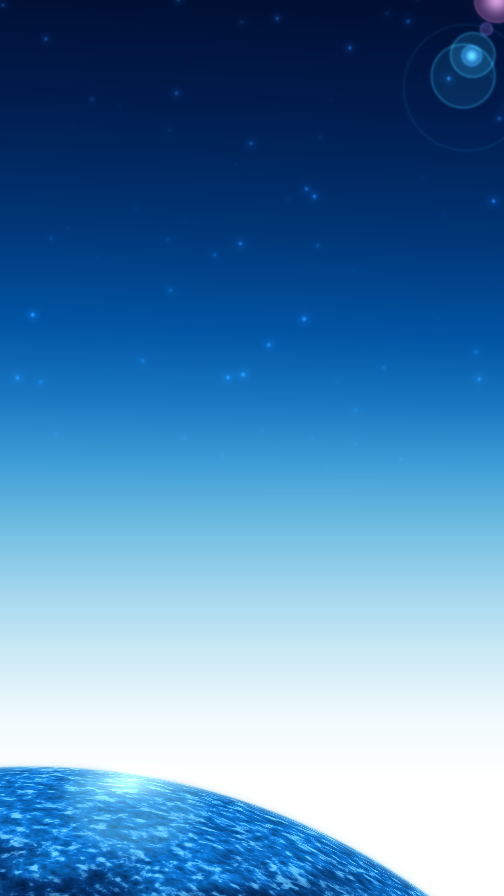
Reproduce this background procedurally as a Shadertoy shader.

```glsl
// Lengths are in canvas widths, y runs from 0 to TALL
const float TALL = 16.0 / 9.0;
const vec2 PLANET_CENTRE = vec2(0.058, -1.097);
const float PLANET_RADIUS = 1.354;
const vec2 GLINT = vec2(0.255, 0.225);
const vec2 SUN = vec2(0.986, 1.778);
const vec3 SEA_DARK = vec3(0.01, 0.13, 0.33);
const vec3 SEA_BLUE = vec3(0.06, 0.48, 0.86);
const vec3 SEA_LIGHT = vec3(0.50, 0.85, 1.0);
const vec3 STAR_TINT = vec3(0.08, 0.26, 0.46);
const vec3 FLARE_TEAL = vec3(0.10, 0.32, 0.36);
const float STAR_CELLS = 13.0;
const float STAR_CHANCE = 0.45;

// Sky colours from the zenith down, and their depths
const int STOPS = 11;
const float DEPTH[STOPS] = float[](0.0, 0.13, 0.26, 0.37, 0.45, 0.52, 0.60, 0.66, 0.74, 0.80, 0.87);
const vec3 SKY[STOPS] = vec3[](
    vec3(0.0, 0.06, 0.20), vec3(0.0, 0.115, 0.31), vec3(0.0, 0.21, 0.46),
    vec3(0.005, 0.33, 0.64), vec3(0.10, 0.47, 0.76), vec3(0.25, 0.62, 0.84),
    vec3(0.47, 0.76, 0.89), vec3(0.64, 0.84, 0.93), vec3(0.82, 0.93, 0.97),
    vec3(0.94, 0.98, 0.99), vec3(1.0));

float hash(vec2 p) {
    vec3 q = fract(p.xyx * 0.1031);
    q += dot(q, q.yzx + 33.33);
    return fract((q.x + q.y) * q.z);
}

float noise(vec2 p) {
    vec2 i = floor(p), f = fract(p);
    f = f * f * (3.0 - 2.0 * f);
    return mix(mix(hash(i), hash(i + vec2(1, 0)), f.x),
               mix(hash(i + vec2(0, 1)), hash(i + vec2(1, 1)), f.x), f.y);
}

float fbm(vec2 p) {
    float sum = 0.0, gain = 0.5;
    for (int i = 0; i < 4; i++) {
        sum += gain * noise(p);
        p = p * 1.93 + 7.3;
        gain *= 0.55;
    }
    return sum;
}

float glow(vec2 offset, float radius) {
    return exp(-dot(offset, offset) / (radius * radius));
}

vec3 skyColour(vec2 p) {
    float depth = 1.0 - p.y / TALL + 0.02 * (0.5 - p.x) * smoothstep(0.7, 1.2, p.y);
    vec3 colour = SKY[0];
    for (int i = 1; i < STOPS; i++)
        colour = mix(colour, SKY[i], clamp((depth - DEPTH[i - 1]) / (DEPTH[i] - DEPTH[i - 1]), 0.0, 1.0));
    return colour;
}

// One soft star in some of the grid cells
float stars(vec2 p) {
    vec2 cell = floor(p * STAR_CELLS);
    float light = 0.0;
    for (int k = 0; k < 9; k++) {
        vec2 id = cell + vec2(k % 3 - 1, k / 3 - 1);
        vec2 spot = (id + vec2(hash(id + 3.7), hash(id + 19.1))) / STAR_CELLS;
        float power = hash(id + 41.3);
        light += step(hash(id), STAR_CHANCE) * power * power
               * (glow(p - spot, 0.0035) + 0.25 * glow(p - spot, 0.012));
    }
    return light * smoothstep(0.8, 1.15, p.y);
}

// Faint lens disc with a brighter rim
float lensDisc(vec2 offset, float radius, float fill, float rim) {
    float d = length(offset) - radius;
    return fill * smoothstep(0.003, -0.003, d) + rim * exp(-d * d / 1e-5);
}

vec3 lensFlare(vec2 p) {
    vec3 light = FLARE_TEAL * lensDisc(p - vec2(0.919, 1.627), 0.063, 0.22, 0.45);
    light += FLARE_TEAL * lensDisc(p - vec2(0.938, 1.669), 0.044, 0.35, 0.45);
    light += vec3(0.12, 0.30, 0.42) * lensDisc(p - vec2(0.936, 1.667), 0.020, 0.45, 0.3);
    light += vec3(0.30, 0.50, 0.55) * glow(p - vec2(0.936, 1.667), 0.011);
    light += vec3(0.35, 0.22, 0.40) * lensDisc(p - vec2(0.965, 1.720), 0.012, 0.4, 0.3);
    light += FLARE_TEAL * lensDisc(p - vec2(0.926, 1.604), 0.125, 0.0, 0.13);
    light += vec3(0.40, 0.18, 0.28) * lensDisc(p - SUN, 0.045, 0.6, 0.3);
    return light + vec3(0.60, 0.45, 0.50) * glow(p - SUN, 0.025);
}

// Rippled sea, foreshortened towards the limb
vec3 planetColour(vec2 p, float inset) {
    vec2 q = p - PLANET_CENTRE;
    vec2 surface = vec2(atan(q.x, q.y) * PLANET_RADIUS, sqrt(inset));
    float swell = fbm(surface * vec2(9.0, 20.0));
    float ripple = fbm(surface * vec2(48.0, 100.0) + 2.0 * swell);
    float shade = smoothstep(0.12, -0.02, p.y + 0.25 * (swell - 0.5)) * smoothstep(0.95, 0.45, p.x);
    vec3 colour = mix(SEA_BLUE, SEA_DARK, 0.8 * shade);
    colour *= 0.45 + 1.05 * ripple;
    float crest = smoothstep(0.52, 0.80, ripple);
    colour = mix(colour, SEA_LIGHT, crest * (0.85 - 0.4 * shade));
    // Pale sunlit patch and bright rim
    float patchLight = smoothstep(0.17, 0.10, length((p - vec2(0.266, 0.192)) * vec2(1.0, 1.3)));
    colour = mix(colour, SEA_LIGHT, 0.35 * patchLight);
    colour += vec3(0.35, 0.30, 0.22) * glow((p - GLINT) * vec2(0.35, 1.0), 0.03);
    return mix(colour, vec3(0.75, 0.93, 1.0), 0.7 * exp(-inset / 0.005));
}

void mainImage(out vec4 fragColor, in vec2 fragCoord) {
    vec2 p = fragCoord / iResolution.xy * vec2(1.0, TALL);
    float pixel = 1.0 / iResolution.x;
    vec3 colour = skyColour(p) + STAR_TINT * stars(p) + lensFlare(p);

    float inset = PLANET_RADIUS - length(p - PLANET_CENTRE);
    // Thin blue air along the limb
    colour -= vec3(0.18, 0.07, 0.02) * exp(-abs(inset) / 0.004);
    colour = mix(colour, planetColour(p, max(inset, 0.0)), smoothstep(-pixel, pixel, inset));
    colour += 0.12 * glow((p - GLINT) * vec2(0.5, 1.0), 0.025);
    fragColor = vec4(clamp(colour, 0.0, 1.0), 1.0);
}
```
